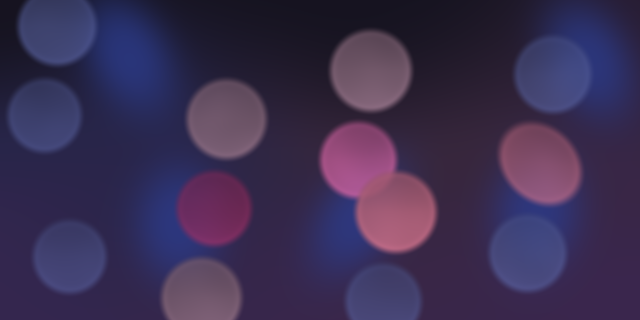
Reproduce this background procedurally as a Shadertoy shader.

```glsl
// Defocused night lights: soft bokeh discs and blue glows over a dark plum haze.
#define DISC_COUNT 13
#define GLOW_COUNT 5
#define DISC_RADIUS 0.120
#define DISC_EDGE 0.014
#define GLOW_RADIUS 0.125
#define GLOW_STRENGTH 0.80
#define HAZE_SCALE 1.6
#define DISC_START vec2(0.56, 0.50)
#define DISC_STEP vec2(0.7549, 0.5698)
#define GLOW_START vec2(0.28, 0.30)
#define GLOW_STEP vec2(0.64, 0.51)

vec2 hashGradient(vec2 cell) {
    vec2 h = vec2(dot(cell, vec2(127.1, 311.7)), dot(cell, vec2(269.5, 183.3)));
    return 2.0 * fract(sin(h) * 43758.5) - 1.0;
}

float gradientNoise(vec2 p) {
    vec2 cell = floor(p), f = fract(p);
    vec2 w = f * f * f * (f * (f * 6.0 - 15.0) + 10.0);
    vec2 e = vec2(0.0, 1.0);
    float low = mix(dot(hashGradient(cell), f),
                    dot(hashGradient(cell + e.yx), f - e.yx), w.x);
    float high = mix(dot(hashGradient(cell + e.xy), f - e.xy),
                     dot(hashGradient(cell + e.yy), f - e.yy), w.x);
    return mix(low, high, w.y);
}

// Dark at the top, indigo to the left, plum to the right
vec3 haze(vec2 uv, vec2 p) {
    float drift = gradientNoise(p * HAZE_SCALE + 3.7);
    vec3 indigo = vec3(0.155, 0.145, 0.285);
    vec3 plum = vec3(0.215, 0.150, 0.235);
    vec3 violet = vec3(0.230, 0.150, 0.320);
    vec3 night = vec3(0.085, 0.075, 0.125);
    vec3 col = mix(indigo, plum, smoothstep(0.15, 0.65, uv.x + 0.25 * drift));
    col = mix(col, violet, 0.65 * smoothstep(0.55, 0.0, uv.y + 0.3 * drift));
    col = mix(col, violet, 0.45 * smoothstep(0.7, 1.0, uv.x));
    float shade = smoothstep(0.50, 1.02, uv.y + 0.2 * drift);
    return mix(col, night, shade * (1.0 - 0.5 * smoothstep(0.65, 1.0, uv.x)));
}

// Disc colour with opacity in alpha, chosen by a tone from 0 to 1
vec4 discColour(float tone) {
    vec4 slate = vec4(0.30, 0.33, 0.54, 0.75);
    vec4 crimson = vec4(0.50, 0.16, 0.34, 0.92);
    vec4 magenta = vec4(0.69, 0.33, 0.54, 0.96);
    vec4 rose = vec4(0.65, 0.36, 0.45, 0.95);
    vec4 mauve = vec4(0.48, 0.37, 0.44, 0.90);
    if (tone < 0.06) return magenta;
    if (tone < 0.14) return crimson;
    if (tone < 0.25) return slate;
    if (tone < 0.45) return rose;
    return tone < 0.65 ? mauve : slate;
}

void mainImage(out vec4 fragColor, in vec2 fragCoord) {
    vec2 uv = fragCoord / iResolution.xy;
    float aspect = iResolution.x / iResolution.y;
    vec2 p = vec2(uv.x * aspect, uv.y);
    vec3 col = haze(uv, p);

    // Wide blue glows, slightly stretched along a slant
    for (int i = 0; i < GLOW_COUNT; i++) {
        vec2 centre = fract(GLOW_START + float(i) * GLOW_STEP);
        vec2 d = (p - centre * vec2(aspect, 1.0)) / GLOW_RADIUS;
        d.x += 0.35 * d.y * sin(float(i) * 2.4);
        d.y *= 0.75;
        float glow = exp(-pow(dot(d, d), 1.3) * 0.75);
        col = mix(col, vec3(0.17, 0.23, 0.54), GLOW_STRENGTH * glow);
    }

    // Bokeh discs on a low-discrepancy sequence
    for (int i = 0; i < DISC_COUNT; i++) {
        float n = float(i);
        float tone = fract(n * 0.618), vary = fract(n * 0.37 + 0.5);
        vec2 centre = fract(DISC_START + n * DISC_STEP);
        vec2 d = p - centre * vec2(aspect, 1.0);
        float slant = smoothstep(0.25, 0.30, tone) * step(tone, 0.38);
        d -= 0.10 * slant * (d.x - d.y) * vec2(1.0, -1.0);
        float radius = DISC_RADIUS * mix(0.93, 1.06, vary);
        float dist = length(d) - radius;
        float cover = smoothstep(DISC_EDGE, -DISC_EDGE, dist);

        // Uneven fill, brighter low down, with a faint rim
        vec4 light = discColour(tone);
        vec2 local = d / radius;
        float fill = 1.0 - 0.12 * local.y + 0.10 * gradientNoise(local * 0.9 + n * 5.3);
        float rim = exp(-pow((dist + 0.012) / 0.010, 2.0));
        light.rgb *= fill + 0.05 * rim;
        light.a *= mix(0.72, 1.0, vary) * (1.0 - 0.15 * max(local.y, 0.0));
        col = mix(col, light.rgb, cover * light.a);
    }
    fragColor = vec4(clamp(col, 0.0, 1.0), 1.0);
}
```
